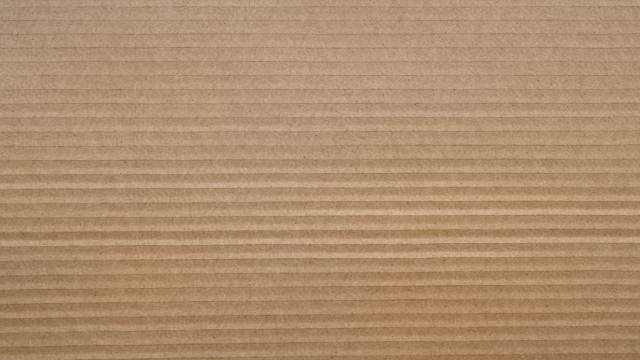
Give the GLSL for this texture, as a Shadertoy shader.

```glsl
#define ROWS 25.4
#define ROW_OFFSET 0.5
#define SPREAD 1.2
#define TILT 0.023
#define LINE_WIDTH 0.035
#define LINE_DARK 0.088
#define BAND_DARK 0.056
#define STRIP_LIGHT 0.058
#define CREASED_ROW 16.0
#define GRAIN 0.112
#define TOP_COLOR vec3(0.712, 0.605, 0.501)
#define BOTTOM_COLOR vec3(0.684, 0.545, 0.406)

float hash(vec2 p) {
    return fract(sin(dot(p, vec2(127.1, 311.7))) * 43758.5453);
}

float noise(vec2 p) {
    vec2 cell = floor(p), f = fract(p);
    f = f * f * (3.0 - 2.0 * f);
    return mix(mix(hash(cell), hash(cell + vec2(1, 0)), f.x),
               mix(hash(cell + vec2(0, 1)), hash(cell + vec2(1, 1)), f.x), f.y);
}

// Brightness of the flutes; depth runs from the top edge down
float corrugation(vec2 uv, float depth) {
    float bend = TILT * depth * depth * uv.x * (1.5 - 0.5 * uv.x);
    float spread = SPREAD * depth * (1.0 - depth) * (1.0 - depth);
    float wobble = 0.06 * (noise(vec2(uv.x * 14.0, depth * 12.0)) - 0.5);
    float y = ROWS * (depth + bend) - ROW_OFFSET + spread + wobble;
    float row = floor(y), p = y - row;
    float aa = ROWS / iResolution.y;

    // Wear differs from row to row and along each row
    float along = noise(vec2(uv.x * 3.0, row * 7.3));
    float crease = exp(-4.0 * (row - CREASED_ROW) * (row - CREASED_ROW));
    float relief = mix(0.3, 1.0, smoothstep(0.1, 0.65, depth));
    float bandWear = relief * (0.6 + 0.6 * along) + 0.6 * crease;
    float stripWear = relief * (0.3 + 0.9 * smoothstep(0.3, 0.85, along)
                    * (0.3 + hash(vec2(row, 4.0)))) + 0.8 * crease;

    // Shaded slope, lit crest, then the thin fold between rows
    float band = smoothstep(0.0, 0.7 * aa, p) * (1.0 - smoothstep(0.3, 0.68, p));
    float strip = smoothstep(0.5, 0.68, p) * (1.0 - smoothstep(1.0 - 0.7 * aa, 1.0, p));
    float edge = min(p, 1.0 - p);
    float fold = 1.0 - smoothstep(LINE_WIDTH - 0.4 * aa, LINE_WIDTH + 0.6 * aa, edge);
    float foldRow = floor(y + 0.5);
    float foldWear = 0.25 + 0.5 * noise(vec2(uv.x * 7.0, foldRow * 5.3))
                   + 0.5 * noise(vec2(uv.x * 55.0, foldRow * 3.7));
    return STRIP_LIGHT * strip * stripWear - BAND_DARK * band * bandWear
         - LINE_DARK * fold * foldWear;
}

// Paper fibres: fine grain, short streaks, mottling and broad stains
float paper(vec2 q) {
    vec2 turned = mat2(0.8, 0.6, -0.6, 0.8) * q;
    float fine = noise(turned * 260.0) - 0.5;
    float fibre = noise(turned * vec2(110.0, 150.0) + 31.0) - 0.5;
    float mottle = noise(turned * 38.0 + 7.0) - 0.5;
    float stain = noise(q * vec2(3.0, 5.0) + 19.0) - 0.5;
    return GRAIN * (0.75 * fine + 0.35 * fibre + 0.18 * mottle + 0.25 * stain);
}

// Sparse tiny specks, mostly dark with a few pale ones
float flecks(vec2 p) {
    vec2 cell = floor(p);
    vec2 center = 0.25 + 0.5 * vec2(hash(cell + 3.1), hash(cell + 8.7));
    float aa = length(fwidth(p)) * 0.6;
    float speck = 1.0 - smoothstep(0.03, 0.06 + aa, length(p - cell - center));
    float kind = hash(cell + 17.3);
    float strength = 0.4 + 0.6 * hash(cell + 5.9);
    return speck * strength * (0.10 * step(0.98, kind) - 0.14 * step(kind, 0.08));
}

void mainImage(out vec4 fragColor, in vec2 fragCoord) {
    vec2 uv = fragCoord / iResolution.xy;
    vec2 q = fragCoord / iResolution.y;
    float depth = 1.0 - uv.y;

    // Shadows are warmer than highlights
    vec3 color = mix(TOP_COLOR, BOTTOM_COLOR, smoothstep(0.0, 1.0, depth));
    float shade = corrugation(uv, depth) + paper(q) + flecks(q * 70.0);
    color += shade * vec3(0.88, 1.0, 1.12);

    // Slow drift of hue across the sheet
    float warmth = noise(q * vec2(2.5, 4.0) + 43.0) - 0.5;
    color += 0.025 * warmth * vec3(0.4, 0.0, -1.0);

    // Gentle falloff toward the corners
    vec2 c = uv - vec2(0.57, 0.54);
    color *= 1.04 - 0.23 * dot(c, c);
    fragColor = vec4(clamp(color, 0.0, 1.0), 1.0);
}
```
